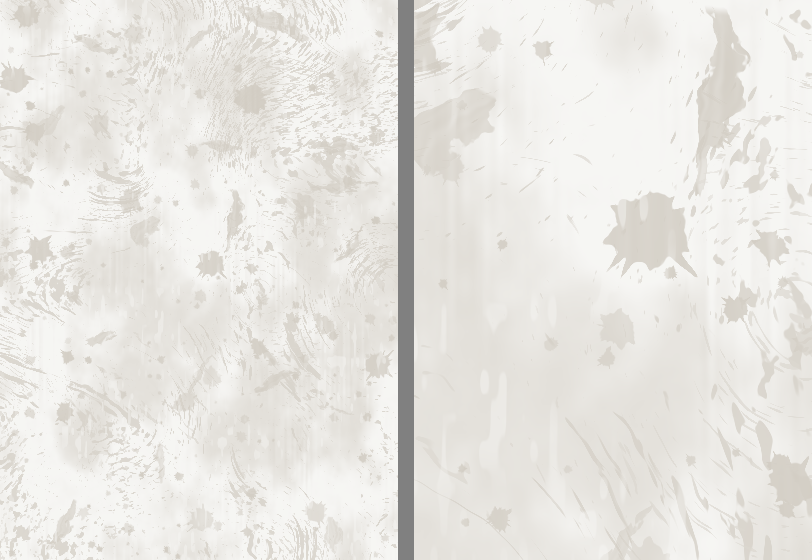
Left: the whole. Right: its middle third, enlarged.
Reproduce this texture procedurally as a WebGL 2 fragment shader.

```glsl
#version 300 es
precision highp float;
// Weathered pale plaster with washes, flaked flecks, paint splats and dry strokes.

uniform vec2 u_resolution;
out vec4 fragColor;

const vec3 PAPER = vec3(0.965, 0.963, 0.954);
const vec3 STAIN = vec3(0.808, 0.785, 0.745);
const float TAU = 6.28319;

float hash(vec2 p) {
    return fract(sin(dot(p, vec2(127.1, 311.7))) * 43758.55);
}

vec2 hash2(vec2 p) {
    return vec2(hash(p), hash(p + 37.3));
}

float noise(vec2 p) {
    vec2 i = floor(p), f = fract(p);
    f = f * f * (3.0 - 2.0 * f);
    float low = mix(hash(i), hash(i + vec2(1, 0)), f.x);
    float high = mix(hash(i + vec2(0, 1)), hash(i + vec2(1, 1)), f.x);
    return mix(low, high, f.y);
}

mat2 rotation(float a) {
    float c = cos(a), s = sin(a);
    return mat2(c, -s, s, c);
}

float fbm(vec2 p) {
    float sum = 0.0, amp = 0.533;
    for (int i = 0; i < 4; i++) {
        sum += amp * noise(p);
        p = rotation(0.6) * p * 2.03 + 11.7;
        amp *= 0.5;
    }
    return sum;
}

// Small ragged chips, dense where patch is high
float flecks(vec2 p, vec2 freq, float patchiness, float seed) {
    vec2 warp = vec2(noise(p * 45.0 + seed), noise(p * 45.0 - seed)) - 0.5;
    vec2 q = rotation((noise(p * 3.0 + seed) - 0.5) * 1.8) * p + warp * 0.012;
    float n = 0.72 * noise(q * freq + seed) + 0.28 * noise(q * freq * 2.1 - seed);
    float level = mix(0.84, 0.58, patchiness);
    return smoothstep(level - 0.01, level + 0.06, n);
}

// Blots with spiky rims, at most one per grid cell
float splats(vec2 p, float cell, vec2 radii, float chance, float seed, float aa) {
    vec2 home = floor(p / cell);
    float cover = 0.0;
    for (int y = -1; y <= 1; y++)
    for (int x = -1; x <= 1; x++) {
        vec2 id = home + vec2(x, y);
        vec2 key = id + seed;
        vec2 d = p - (id + 0.15 + 0.7 * hash2(key)) * cell;
        float h = hash(key + 5.7);
        float r = mix(radii.x, radii.y, h * h);
        vec2 dir = d / max(length(d), 0.00001);
        float rim = 0.72 + 0.5 * noise(dir * 1.8 + key * 9.1)
                  + 0.9 * pow(noise(dir * 6.0 + key * 5.3), 5.0);
        float dist = length(d) - r * rim + (noise(p * 130.0) - 0.5) * r * 0.2;
        float ink = mix(0.4, 0.95, hash(key + 8.9)) * step(hash(key + 2.1), chance);
        cover = max(cover, ink * smoothstep(aa, -aa, dist));
    }
    return cover;
}

// Torn brush marks in random directions
float strokes(vec2 p, float height, float aa) {
    float cover = 0.0;
    for (int i = 0; i < 20; i++) {
        vec2 key = vec2(float(i) * 3.7, 19.3);
        vec2 center = hash2(key) * vec2(1.0, height);
        vec2 q = rotation(hash(key + 4.1) * TAU) * (p - center);
        q.y += (fbm(q * 14.0 + key) - 0.5) * 0.05;
        float len = mix(0.03, 0.1, hash(key + 6.2));
        float width = mix(0.005, 0.024, hash(key + 7.9));
        float taper = 1.0 - abs(q.x) / len;
        float edge = width * sqrt(max(taper, 0.0)) - abs(q.y);
        edge += (fbm(q * vec2(45.0, 90.0) + key) - 0.55) * 0.026;
        float bristle = 0.65 + 0.35 * noise(q * vec2(12.0, 260.0) + key);
        float ink = mix(0.6, 1.0, hash(key + 9.4)) * bristle;
        cover = max(cover, ink * smoothstep(-aa, aa, edge) * smoothstep(0.0, 0.1, taper));
    }
    return cover;
}

void main() {
    vec2 p = gl_FragCoord.xy / u_resolution.x;
    float height = u_resolution.y / u_resolution.x;
    float aa = 1.0 / u_resolution.x;

    // Cloudy wash with vertical dry-brush streaks
    float wash = 0.46 * smoothstep(0.36, 0.76, fbm(p * vec2(9.0, 6.5) + 3.1));
    float streak = noise(vec2(p.x * 170.0, p.y * 7.0)) - 0.5;
    float streakMask = smoothstep(0.42, 0.7, fbm(p * vec2(8.0, 4.0) + 21.0));
    float tone = wash + 0.22 * streak * streakMask + 0.12 * (fbm(p * 40.0) - 0.5);

    // Flaked texture in two sizes
    float patchiness = smoothstep(0.38, 0.68, fbm(p * vec2(6.5, 5.5) + 47.0));
    float chips = flecks(p, vec2(85.0, 58.0), patchiness, 13.0);
    float specks = flecks(p, vec2(150.0, 115.0), patchiness * 0.8, 71.0);
    tone = mix(tone, 0.78, chips * 0.85);
    tone = mix(tone, 0.66, specks * 0.7);

    // Heavy marks
    float marks = splats(p, 0.14, vec2(0.010, 0.036), 0.55, 3.0, aa);
    marks = max(marks, splats(p, 0.048, vec2(0.003, 0.011), 0.32, 61.0, aa));
    marks = max(marks, strokes(p, height, aa));
    tone = mix(tone, 0.9 + 0.12 * streak, marks);

    // Pale scuffs worn back through the marks
    float scuff = smoothstep(0.68, 0.8, noise(p * vec2(120.0, 34.0) + 90.0));
    tone *= 1.0 - 0.45 * scuff * smoothstep(0.4, 0.65, fbm(p * 8.0 + 33.0));

    fragColor = vec4(mix(PAPER, STAIN, clamp(tone, 0.0, 1.0)), 1.0);
}
```
